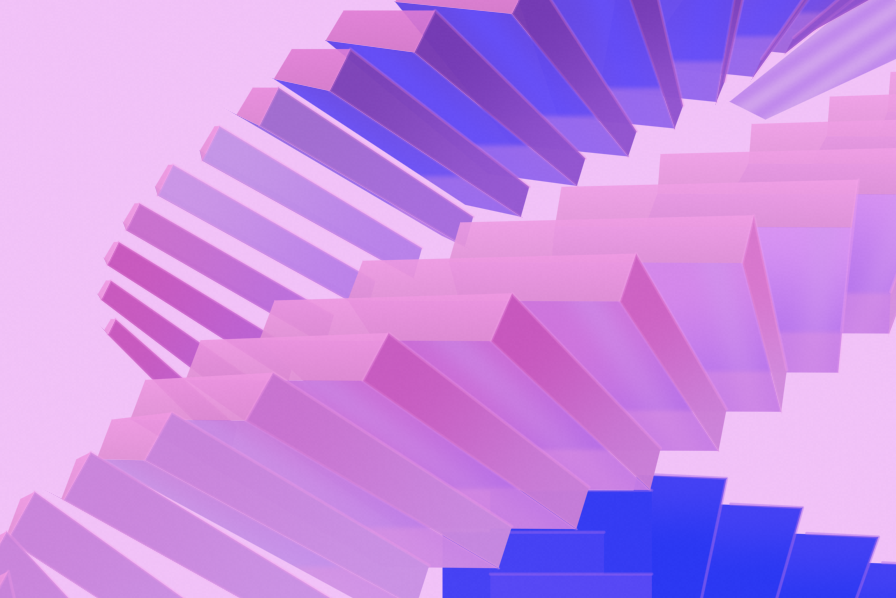
Reproduce this background procedurally as a Shadertoy shader.

```glsl
#define BACKDROP vec3(0.945, 0.76, 0.97)
#define PINK vec3(0.91, 0.58, 0.86)
#define MAGENTA vec3(0.78, 0.34, 0.74)
#define LILAC vec3(0.79, 0.61, 0.92)
#define VIOLET vec3(0.67, 0.42, 0.92)
#define PLUM vec3(0.46, 0.23, 0.70)
#define INDIGO vec3(0.36, 0.29, 0.96)
#define COBALT vec3(0.17, 0.22, 0.95)
#define GLASS 0.9
#define GRAIN 0.008

// Upper-case corners bound the rear edge, lower-case ones the near edge
struct Slab { vec2 L, T, B, l, t, b; };
struct Paint { vec3 top, sideA, sideB, faceA, faceB, sheen; };

float hash(vec2 p) {
    return fract(sin(dot(p, vec2(127.1, 311.7))) * 43758.545);
}

float cross2(vec2 a, vec2 b) { return a.x * b.y - a.y * b.x; }

float edge(vec2 p, vec2 a, vec2 b) {
    return cross2(p - a, b - a) / max(length(b - a), 1e-4);
}

// Coverage of a convex quad, for either winding
float quad(vec2 p, vec2 a, vec2 b, vec2 c, vec2 d) {
    float s = cross2(c - a, d - b) < 0.0 ? -1.0 : 1.0;
    float e = max(max(s * edge(p, a, b), s * edge(p, b, c)),
                  max(s * edge(p, c, d), s * edge(p, d, a)));
    float w = 0.8 / iResolution.y;
    return 1.0 - smoothstep(-w, w, e);
}

float line(vec2 p, vec2 a, vec2 b) {
    vec2 d = b - a;
    float h = clamp(dot(p - a, d) / dot(d, d), 0.0, 1.0);
    return 1.0 - smoothstep(0.001, 0.004, length(p - a - d * h));
}

void drawSlab(inout vec3 col, vec2 p, Slab s, Paint c) {
    vec2 run = s.b - s.t;
    float along = clamp(dot(p - s.t, run) / dot(run, run), 0.0, 1.0);
    float away = abs(edge(p, s.t, s.b));

    // Broad face with a soft sheen and a pale lower rim
    vec3 face = mix(c.faceA, c.faceB, smoothstep(0.0, 0.9, along));
    float gloss = exp(-pow((away - 0.045) / 0.03, 2.0)) * (1.0 - 0.5 * along);
    face = mix(face, c.sheen, 0.6 * gloss);
    face = mix(face, PINK, 0.35 * smoothstep(0.075, 0.06, p.y - s.b.y));
    float body = quad(p, s.l, s.t, s.b, s.l + run);
    col = mix(col, face, body * 0.97);

    // Long side and end cap
    vec3 side = mix(c.sideA, c.sideB, smoothstep(0.05, 0.95, along));
    col = mix(col, side, quad(p, s.T, s.B, s.b, s.t) * 0.97);
    float depth = clamp((s.T.y - p.y) / 0.09, 0.0, 1.0);
    vec3 cap = mix(c.top * 1.03, c.top * 0.95, depth);
    col = mix(col, cap, quad(p, s.L, s.T, s.t, s.l) * GLASS);

    // Lit ridges
    float ridge = max(line(p, s.t, s.b) * 0.6, line(p, s.T, s.B));
    col = mix(col, c.top * 1.06, 0.3 * max(ridge, line(p, s.T, s.t)));
}

Slab rearSlab(float m) {
    vec2 T = vec2(0.586 + 0.131 * m + 0.0107 * m * m, 0.918 + 0.0645 * m);
    vec2 B = vec2(0.885 + 0.0977 * m - 0.004 * m * abs(m),
                  0.6875 + 0.0488 * m - 0.0012 * m * m);
    vec2 L = T - vec2(clamp(0.098 + 0.055 * m, 0.008, 0.2), 0.0);
    float shrink = 1.0 + 0.09 * min(m, 0.0);
    return Slab(L, T, B, L - vec2(0.03, 0.05) * shrink,
                T - vec2(0.035, 0.07) * shrink, B - vec2(0.014, 0.05 - 0.004 * max(m, 0.0)));
}

Slab frontSlab(float k) {
    float up = max(k, 0.0);
    vec2 T = vec2(0.877 + 0.871 * sin(0.24 * (k + 0.9)), 0.576 + 0.0664 * k - 0.0023 * up * up);
    vec2 B = vec2(1.215 + 0.1055 * k - 0.0047 * k * k, 0.316 + 0.0654 * k);
    vec2 L = T - vec2(max(0.498 * cos(0.24 * (k - 1.7)), 0.024), 0.012);
    float lean = clamp(0.027 - 0.008 * k, 0.005, 0.045);
    return Slab(L, T, B, L - vec2(min(lean, 0.025), 0.066),
                T - vec2(lean, 0.08), B - vec2(0.5 * lean, 0.07));
}

void mainImage(out vec4 fragColor, in vec2 fragCoord) {
    vec2 p = fragCoord / iResolution.y;
    vec3 col = BACKDROP;

    // Distant glass rods
    float rods = 0.5 + 0.5 * sin(150.0 * edge(p, vec2(1.23, 0.82), vec2(1.5, 1.0)));
    col = mix(col, mix(VIOLET, LILAC, 0.45 + 0.55 * rods),
              0.85 * quad(p, vec2(1.22, 0.83), vec2(1.47, 1.03), vec2(1.56, 0.93), vec2(1.28, 0.8)));

    // Rear arc, far to near
    for (float m = 9.0; m > -7.5; m--) {
        float blue = smoothstep(-2.5, 0.5, m), rose = smoothstep(-2.5, -5.0, m);
        float tail = smoothstep(4.5, 7.0, m);
        vec3 face = mix(mix(mix(LILAC, PINK, rose), INDIGO, blue), MAGENTA * 0.8, tail);
        vec3 side = mix(mix(LILAC, MAGENTA, rose), PLUM, blue);
        vec3 low = mix(VIOLET, INDIGO, 0.7 * blue);
        vec3 shine = mix(mix(LILAC * 1.06, MAGENTA, 0.6 * rose), INDIGO * 1.05, blue);
        drawSlab(col, p, rearSlab(m), Paint(mix(PINK, MAGENTA, 0.45 * blue), side,
                 mix(side, VIOLET, 0.5), mix(face, PLUM, 0.25), mix(face, low, 0.6), shine));
    }

    // Blue steps at the lower right, then the blocks beside them
    for (float n = 4.0; n >= 0.0; n--) {
        vec2 c = vec2(1.215 + 0.127 * n, 0.2 - 0.049 * n);
        vec2 drop = vec2(-0.05 - 0.018 * n, -0.24);
        vec3 blue = mix(COBALT, INDIGO, smoothstep(0.12, 0.0, c.y - p.y) * 0.5);
        col = mix(col, blue, quad(p, c - vec2(0.15, -0.006), c, c + drop, c + drop - vec2(0.15, 0.0)));
        col = mix(col, VIOLET, 0.5 * max(line(p, c, c + drop), line(p, c, c - vec2(0.12, -0.006))));
    }
    for (float n = 0.0; n < 3.0; n++) {
        vec2 c = vec2(1.09 - 0.04 * n * (2.0 - n) * 2.0, 0.18 - 0.07 * n);
        vec3 blue = mix(COBALT, INDIGO, 0.2 + 0.35 * n);
        col = mix(col, blue, quad(p, c - vec2(0.27, 0.0), c, vec2(c.x, -0.1), vec2(c.x - 0.27, -0.1)));
        col = mix(col, VIOLET, 0.4 * line(p, c - vec2(0.27, 0.0), c));
    }

    // Front ribbon, far to near
    for (float k = 7.0; k > -8.5; k--) {
        float far = smoothstep(-1.0, 2.0, k), near = smoothstep(-1.5, -4.0, k);
        vec3 face = mix(mix(vec3(0.80, 0.46, 0.88), LILAC, near), vec3(0.85, 0.58, 0.95), far);
        vec3 side = mix(mix(MAGENTA, LILAC, 0.65 * near), PINK, 0.7 * far);
        drawSlab(col, p, frontSlab(k), Paint(mix(PINK, BACKDROP, 0.15 * far), side,
                 mix(side, LILAC, 0.55), mix(face, MAGENTA, 0.3 * (1.0 - far)),
                 mix(face, VIOLET, 0.75 - 0.5 * near), mix(face, LILAC, 0.5)));
    }

    col += GRAIN * (hash(floor(p * 340.0)) - 0.5);
    fragColor = vec4(clamp(col, 0.0, 1.0), 1.0);
}
```
